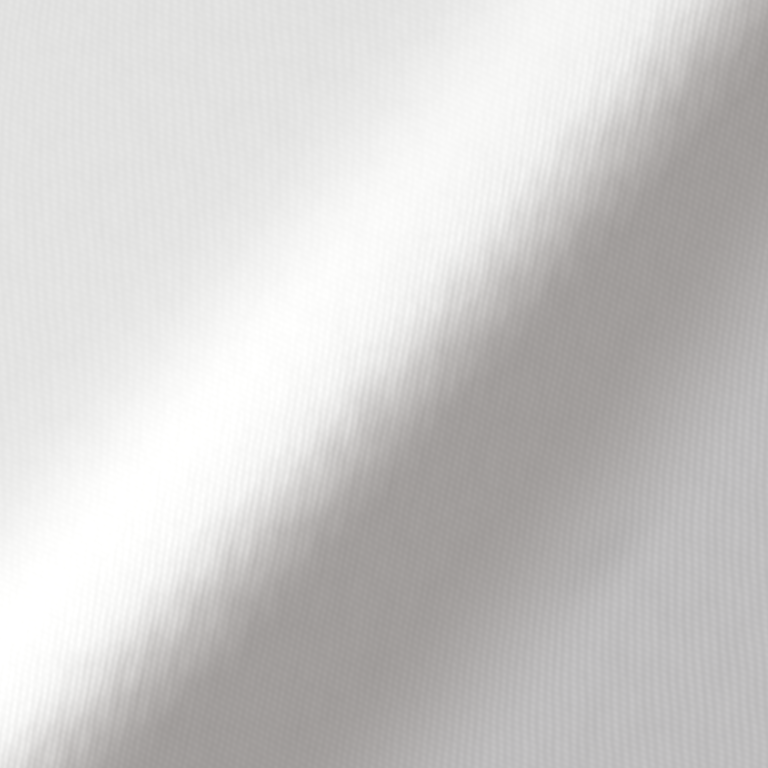
Give the GLSL for this texture, as a Shadertoy shader.

```glsl
// Soft folded white knit: a bright diagonal ridge falls into a warm grey shadow,
// then rises to a second, dimmer fold. Light follows the distance from the fold;
// ribs and stitches are sines, and the fuzz is stretched cellular noise.

const vec3 LIT_TINT = vec3(1.000, 1.000, 0.996);
const vec3 SHADE_TINT = vec3(1.018, 0.995, 0.984);
const vec3 FAR_TINT = vec3(1.003, 0.997, 1.000);
const float LIT_LEVEL = 0.882;
const float SHADE_LEVEL = 0.617;
const float FAR_LEVEL = 0.745;
const float RIDGE_OFFSET = -0.25;  // ridge position, measured from the shadow edge
const float RIDGE_GAIN = 0.108;
const float RIB_COUNT = 105.0;
const float STITCH_COUNT = 120.0;
const float RIB_DEPTH = 0.013;
const float STITCH_DEPTH = 0.007;
const float FUZZ_DEPTH = 0.022;
const float TAU = 6.2831853;

vec2 hash2(vec2 p) {
    vec3 q = fract(p.xyx * vec3(0.1031, 0.1030, 0.0973));
    q += dot(q, q.yzx + 33.33);
    return fract((q.xx + q.yz) * q.zy);
}

// Distance to the nearest scattered point, centred near zero.
float cellular(vec2 p) {
    vec2 cell = floor(p);
    vec2 f = fract(p);
    float nearest = 4.0;
    for (int j = -1; j <= 1; j++) {
        for (int i = -1; i <= 1; i++) {
            vec2 o = vec2(float(i), float(j));
            vec2 d = o + hash2(cell + o) - f;
            nearest = min(nearest, dot(d, d));
        }
    }
    return sqrt(nearest) - 0.5;
}

// Broad, slow unevenness of the cloth.
float ripple(vec2 p) {
    return 0.5 * sin(p.x * 9.0 + 2.0 * sin(p.y * 5.0))
         + 0.3 * sin(p.y * 17.0 - p.x * 11.0 + 1.3)
         + 0.2 * sin(p.x * 31.0 + p.y * 13.0);
}

// Signed distance across the fold: negative is lit, positive is shaded.
float foldDistance(vec2 p) {
    float along = 0.5 * (p.x + p.y);
    return p.x - p.y - (0.078 - 0.02 * along - 0.085 * along * along);
}

// Rib coordinate: nearly vertical lines that bend over the fold.
float ribCoordinate(vec2 p, float s) {
    return p.x - 0.09 * p.y + 0.033 * sin(4.5 * (s - 0.1));
}

void mainImage(out vec4 fragColor, in vec2 fragCoord) {
    vec2 p = fragCoord / iResolution.xy;
    float pixel = 1.0 / min(iResolution.x, iResolution.y);
    float along = 0.5 * (p.x + p.y);
    float s = foldDistance(p);
    float rib = ribCoordinate(p, s);

    // Fuzz is drawn out along the ribs; it also frays the shadow edge.
    float fuzz = cellular(vec2(rib * 150.0, p.y * 75.0));
    float streak = cellular(vec2(rib * 55.0, p.y * 13.0) + 7.0);
    float mottle = cellular(vec2(rib * 32.0, p.y * 22.0) + 19.0);
    float edge = s + 0.016 * streak + 0.010 * mottle + 0.005 * ripple(p);

    // Lit side with the highlight along the ridge.
    float fromRidge = s - RIDGE_OFFSET;
    float ridgeWidth = fromRidge < 0.0 ? 0.16 : 0.20;
    float ridge = exp(-pow(fromRidge / ridgeWidth, 2.0));
    float lit = LIT_LEVEL + 0.018 * (1.0 - p.y)
              + RIDGE_GAIN * ridge * mix(1.0, 0.72, smoothstep(0.3, 0.9, along));

    // Shadow valley and the second fold beyond it.
    float shadow = smoothstep(-0.14, 0.11, edge);
    float farEdge = 0.45 - 0.17 * along * along;
    float far = smoothstep(farEdge - 0.15, farEdge + 0.17, edge + 0.012 * ripple(p.yx));
    float valley = mix(SHADE_LEVEL, FAR_LEVEL, far);
    vec2 crease = p - vec2(0.79, 0.28);
    vec2 creaseAxes = vec2(crease.x + crease.y, crease.x - crease.y);
    valley -= 0.022 * exp(-dot(creaseAxes * creaseAxes, vec2(90.0, 700.0)));
    float light = mix(lit, valley, shadow);

    // Knit relief is clearest where light grazes the fold.
    float graze = exp(-pow((s + 0.07) / 0.10, 2.0));
    float farGrain = 0.5 * far;
    float relief = 0.40 + 0.85 * graze + farGrain - 0.25 * ridge;
    float ribPhase = TAU * (RIB_COUNT * rib + 0.10 * ripple(p * 4.0) + 0.12 * mottle);
    float stitchPhase = TAU * STITCH_COUNT * p.y;
    float ribs = sin(ribPhase);
    float stitches = sin(stitchPhase + 0.5 * ribPhase) * (0.7 + 0.3 * ribs);
    float detail = 1.0 - smoothstep(0.30, 0.60, pixel * STITCH_COUNT);
    light += detail * relief * RIB_DEPTH * ribs;
    light += detail * STITCH_DEPTH * (0.6 + 0.4 * shadow) * stitches;
    light -= detail * FUZZ_DEPTH * (0.5 + 0.5 * graze) * fuzz;
    light -= 0.012 * (0.4 + graze + farGrain) * streak + 0.008 * mottle;

    vec3 tint = mix(LIT_TINT, mix(SHADE_TINT, FAR_TINT, far), shadow);
    fragColor = vec4(clamp(light * tint, 0.0, 1.0), 1.0);
}
```
